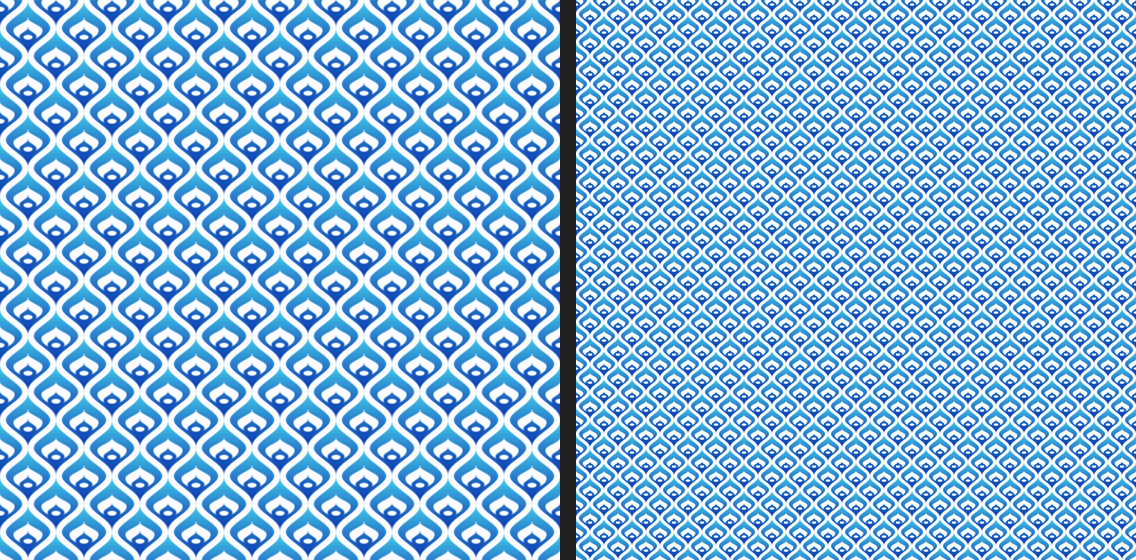
Left, the tile; right, the same tile 2 across and 2 down.
Write a three.js fragment shader that draws this pattern.

```glsl
// Half-drop ogee lattice of blue gradient leaves, each holding a white onion bud with an eye.
varying vec2 vUv;

const float TAU = 6.2831853;

// Antialiased fill of a signed distance, in units of one repeat
float fill(float d) {
  return 1.0 - smoothstep(-0.018, 0.018, d);
}

// Approximate signed distance to an ellipse of radii r
float ellipse(vec2 p, vec2 r) {
  float k = length(p / r);
  return k * (k - 1.0) / max(length(p / (r * r)), 0.001);
}

// Onion: cusped cosine crown above the widest line, half ellipse below
float onion(vec2 p, float halfWidth, float crown, float depth) {
  if (p.y < 0.0) return ellipse(p, vec2(halfWidth, depth));
  float a = 0.5 * TAU * min(p.y / crown, 1.0);
  float edge = halfWidth * (0.5 + 0.5 * cos(a));
  float slope = halfWidth * 0.25 * TAU / crown * sin(a);
  return max((abs(p.x) - edge) / sqrt(1.0 + slope * slope), p.y - crown);
}

// Half width of the ogee at height y
float ogee(float y) {
  return 0.25 + 0.2 * cos(TAU * y);
}

// Vertical ramp from deep blue through azure to cyan
vec3 blueRamp(float y) {
  float t = clamp(y / 0.9 + 0.5, 0.0, 1.0);
  vec3 low = mix(vec3(0.02, 0.20, 0.68), vec3(0.16, 0.50, 0.80), min(2.0 * t, 1.0));
  return mix(low, vec3(0.25, 0.77, 0.91), max(2.0 * t - 1.0, 0.0));
}

void main() {
  // Ten repeats each way; points outside the ogee belong to the half-drop leaf
  vec2 p = fract(vUv * 10.0) - 0.5;
  if (abs(p.x) > ogee(p.y)) p = fract(p) - 0.5;

  // Leaf, inset from the ogee by half the white line
  float slope = 0.2 * TAU * sin(TAU * p.y);
  float leaf = (abs(p.x) - ogee(p.y)) / sqrt(1.0 + slope * slope) + 0.055;

  // Bud, pupil and highlight
  float bud = onion(p - vec2(0.0, -0.04), 0.26, 0.22, 0.17);
  float pupil = onion(p - vec2(0.0, -0.15), 0.15, 0.16, 0.11);
  float glint = ellipse(p - vec2(0.0, -0.165), vec2(0.08, 0.043));

  vec3 white = vec3(0.98, 0.99, 1.0);
  vec3 color = mix(white, blueRamp(p.y), fill(leaf));
  color = mix(color, white, fill(bud));
  color = mix(color, blueRamp(p.y - 0.06), fill(pupil));
  color = mix(color, white, fill(glint));
  gl_FragColor = vec4(color, 1.0);
}
```
